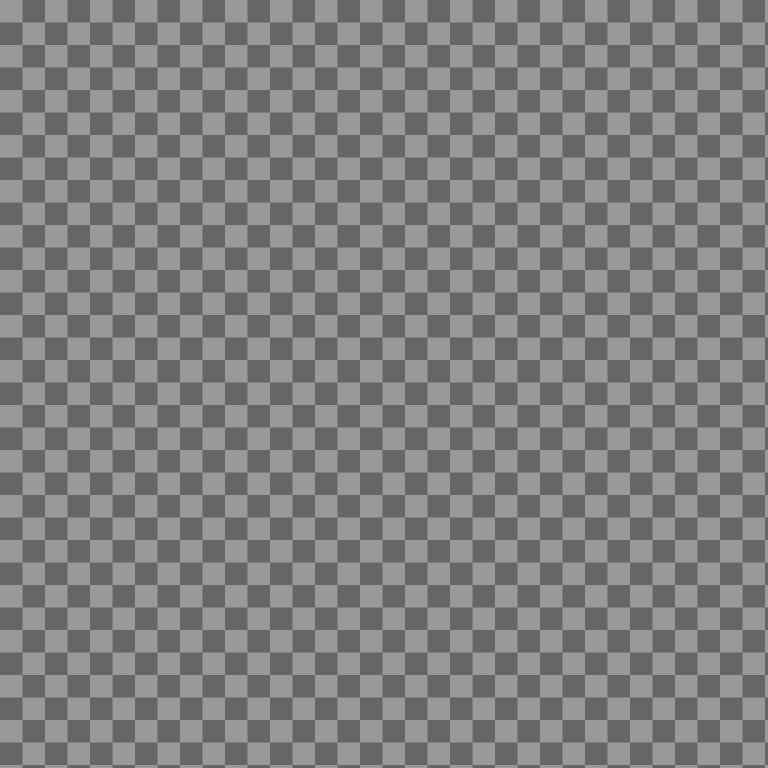
Reproduce this pattern procedurally as a WebGL 2 fragment shader.

```glsl
#version 300 es
precision highp float;

uniform vec2 u_resolution;
out vec4 fragColor;

const float CELLS_PER_SIDE = 34.1333; // the last cell on each axis is cut off
const vec3 DARK_GREY = vec3(0.4);
const vec3 LIGHT_GREY = vec3(0.6);

// Signed distance to the nearest cell edge: positive in even cells
vec2 edgeDistance(vec2 cell) {
    return 0.5 - abs(mod(cell + 0.5, 2.0) - 1.0);
}

// Checker sign from -1 to 1, box-filtered over one pixel
float checker(vec2 cell, float pixelSize) {
    vec2 stripe = clamp(2.0 * edgeDistance(cell) / pixelSize, -1.0, 1.0);
    return stripe.x * stripe.y;
}

void main() {
    // Cells are counted from the upper left corner
    vec2 fromTopLeft = vec2(gl_FragCoord.x, u_resolution.y - gl_FragCoord.y);
    float pixelSize = CELLS_PER_SIDE / u_resolution.y;
    float lightness = 0.5 + 0.5 * checker(fromTopLeft * pixelSize, pixelSize);

    fragColor = vec4(mix(DARK_GREY, LIGHT_GREY, lightness), 1.0);
}
```
